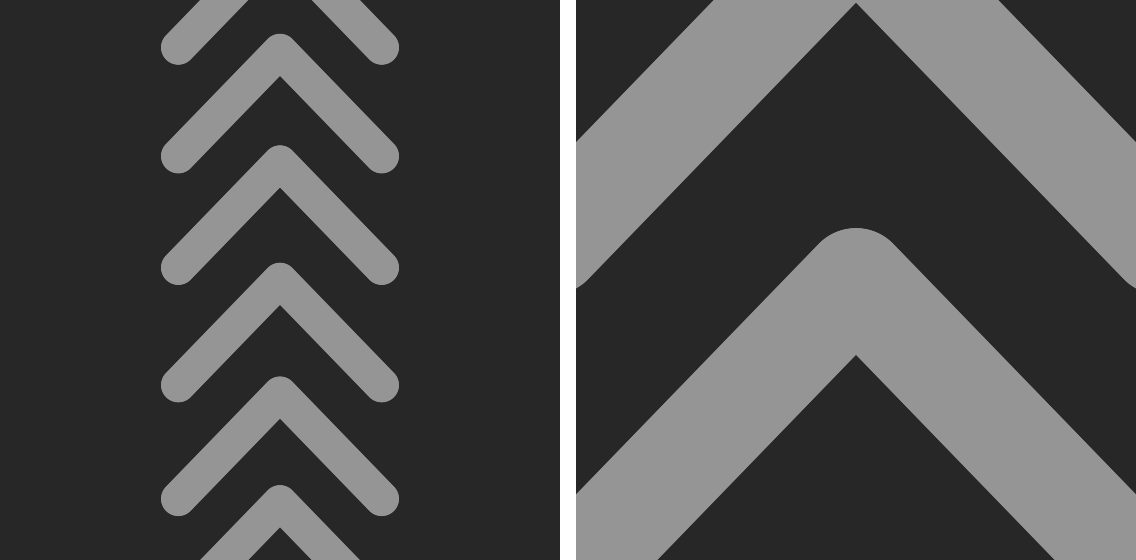
Left: the whole. Right: its middle third, enlarged.
A three.js fragment shader for this pattern:

```glsl
varying vec2 vUv;

float segmentDistance(vec2 p, vec2 a, vec2 b) {
  vec2 ab = b - a;
  float along = clamp(dot(p - a, ab) / dot(ab, ab), 0.0, 1.0);
  return length(p - a - ab * along);
}

// Round-capped chevron with its apex at the origin, mirrored across x = 0
float chevronDistance(vec2 p) {
  return segmentDistance(vec2(abs(p.x), p.y), vec2(0.0), vec2(0.1816, -0.1875)) - 0.031;
}

// Evenly stacked apex heights with a slight uneven drift
float apexHeight(float row) {
  float phase = 6.28319 * row / 5.0;
  float drift = 0.00694 * sin(phase - 0.183) - 0.00098 * sin(2.0 * phase - 0.517);
  return 1.1036 - 0.2 * row + drift;
}

void main() {
  // Nearest chevron in the column, including those cut by the edges
  float dist = 1.0;
  for (int row = 0; row < 6; row++) {
    vec2 apex = vec2(0.5, apexHeight(float(row)));
    dist = min(dist, chevronDistance(vUv - apex));
  }

  // Antialiased fill
  float halfPixel = 0.5 * fwidth(vUv.x);
  float fill = 1.0 - smoothstep(-halfPixel, halfPixel, dist);

  vec3 background = vec3(0.153);
  vec3 chevronGray = vec3(0.584);
  gl_FragColor = vec4(mix(background, chevronGray, fill), 1.0);
}
```
